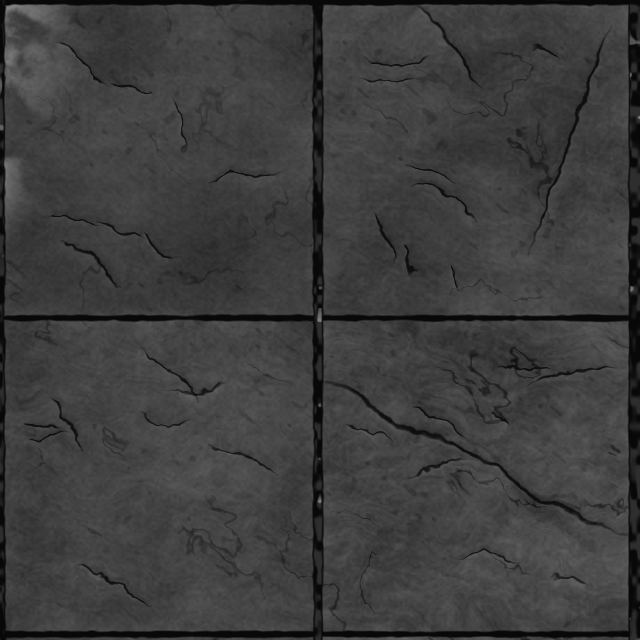
This texture is drawn by a Shadertoy shader. Its source:

```glsl
#define PITCH vec2(0.497, 0.494)
#define ORIGIN vec2(0.0, 0.009)
#define JOINT vec2(0.0090, 0.0042)
#define STONE_TONE 0.238
#define RELIEF 0.95
#define WARP 0.075
#define CRACKS 8
#define CRACK_WIDTH 0.0021
#define FISSURE_DEPTH 0.10
#define EDGE_WEAR 0.055
#define GRAIN 0.035

float hash(vec2 p) {
    return fract(sin(dot(p, vec2(127.1, 311.7))) * 43758.5453);
}

float noise(vec2 p) {
    vec2 i = floor(p), f = fract(p);
    f = f * f * (3.0 - 2.0 * f);
    return mix(mix(hash(i), hash(i + vec2(1, 0)), f.x),
               mix(hash(i + vec2(0, 1)), hash(i + vec2(1, 1)), f.x), f.y);
}

float fbm(vec2 p) {
    float sum = 0.0, amp = 0.5;
    for (int i = 0; i < 5; i++) {
        sum += amp * noise(p);
        p = mat2(1.6, 1.2, -1.2, 1.6) * p + 17.3;
        amp *= 0.5;
    }
    return sum;
}

// Axes along and across the falling grain of the slate
vec2 grainAxes(vec2 p) {
    return vec2(dot(p, vec2(0.77, -0.64)), dot(p, vec2(0.64, 0.77)));
}

// Dark tapering line with a shaded upper lip and a lit lower lip
float crack(vec2 p, vec2 a, vec2 b, float width, float px) {
    vec2 ab = b - a, ap = p - a;
    float t = clamp(dot(ap, ab) / dot(ab, ab), 0.0, 1.0);
    vec2 away = ap - ab * t;
    float dist = length(away);
    float body = smoothstep(0.0, 0.15, t) * smoothstep(1.0, 0.8, t);
    float w = width * mix(0.35, 1.0, body);
    float line = 1.0 - smoothstep(w * 0.3, w + px, dist);
    float lip = -sign(ab.x) * (ab.x * away.y - ab.y * away.x) / length(ab);
    float shade = body * exp(-dist / 0.008) * clamp(lip / 0.003, -1.0, 1.0);
    return shade * 0.05 - line * mix(0.06, 0.19, body);
}

// Randomly placed cracks, mostly following the grain
float tileCracks(vec2 p, vec2 cell, float px) {
    float shade = 0.0;
    for (int i = 0; i < CRACKS; i++) {
        vec2 seed = cell * 19.0 + float(i) * vec2(3.7, 7.3);
        vec2 mid = vec2(hash(seed), hash(seed + 1.7)) * 0.7 + 0.15;
        mid = ORIGIN + (cell + mid) * PITCH;
        float angle = mix(-1.15, 0.25, hash(seed + 4.1));
        float reach = mix(0.02, 0.065, hash(seed + 6.9));
        vec2 arm = reach * vec2(cos(angle), sin(angle));
        float width = CRACK_WIDTH * mix(0.4, 1.0, hash(seed + 9.2));
        shade += crack(p, mid - arm, mid + arm, width, px);
    }
    return shade;
}

void mainImage(out vec4 fragColor, in vec2 fragCoord) {
    vec2 uv = fragCoord / iResolution.xy;
    float px = 1.0 / iResolution.y;

    // Tile grid with slightly chipped edges
    vec2 grid = (uv - ORIGIN) / PITCH;
    vec2 cell = floor(grid);
    vec2 gap = (0.5 - abs(fract(grid) - 0.5)) * PITCH - JOINT;
    gap += (noise(uv * 24.0) - 0.5) * 0.0025 + (noise(uv * 90.0) - 0.5) * 0.0022;
    gap.x += 0.003 * (0.5 - smoothstep(0.94, 1.0, uv.x) * 1.6);
    float edge = min(gap.x, gap.y);
    float stoneMask = smoothstep(-px, px * 1.5, edge);

    // Cleft relief lit from the upper left
    vec2 warp = vec2(fbm(uv * 13.0), fbm(uv * 13.0 + 37.0)) - 0.48;
    vec2 bent = uv + warp * WARP;
    vec2 offset = cell * 5.3;
    vec2 scale = vec2(9.0, 17.0);
    vec2 lit = vec2(-0.0025, 0.0035);
    float slope = fbm(grainAxes(bent) * scale + offset)
                - fbm(grainAxes(bent + lit) * scale + offset);
    float rough = 0.55 + 0.3 * step(1.0, cell.x) + 0.3 * step(cell.y, 0.5);
    float stone = STONE_TONE + 0.022 * step(cell.y, 0.5) + 0.012 * step(1.0, cell.x);
    stone += slope * RELIEF * rough;
    stone += (fbm(uv * 6.0 + offset) - 0.48) * 0.16;
    stone += (noise(uv * 230.0) - 0.5) * GRAIN;

    // Broken hairline fissures and pits
    float vein = abs(fbm(grainAxes(bent) * vec2(6.0, 11.0) + offset + 8.0) - 0.48);
    float patches = smoothstep(0.5, 0.75, noise(uv * 12.0 + offset));
    stone -= FISSURE_DEPTH * rough * patches * (1.0 - smoothstep(0.0, 0.016, vein));
    float pits = smoothstep(0.8, 0.95, noise(grainAxes(uv).yx * vec2(95.0, 60.0)));
    stone -= 0.05 * pits * smoothstep(0.45, 0.7, noise(uv * 9.0 + 3.0));

    // Scattered cracks, then the long splits of the right-hand tiles
    stone += tileCracks(bent, cell, px);
    vec2 q = uv + warp * WARP * 0.6;
    stone += crack(q, vec2(0.49, 0.408), vec2(1.0, 0.147), CRACK_WIDTH * 1.7, px);
    stone += crack(q, vec2(0.95, 0.96), vec2(0.83, 0.61), CRACK_WIDTH, px);
    stone += crack(q, vec2(0.645, 0.985), vec2(0.75, 0.875), CRACK_WIDTH, px);
    vec2 hollow = grainAxes(bent - vec2(0.845, 0.215)) / vec2(0.06, 0.022);
    stone -= 0.09 * exp(-dot(hollow, hollow));

    // Worn rims and pale weathering on the upper left
    stone += EDGE_WEAR * exp(-max(edge, 0.0) / 0.009) * noise(uv * 45.0);
    float bloom = exp(-uv.x / 0.045) * smoothstep(0.58, 0.75, uv.y)
                + 0.6 * exp(-length(uv - vec2(0.04, 0.96)) / 0.06);
    stone += 0.25 * bloom * smoothstep(0.38, 0.65, fbm(uv * 18.0));
    stone = clamp(stone, 0.06, 0.5);

    // Black horizontal joints, gritty vertical ones with rare pale pebbles
    float grit = smoothstep(0.3, 0.8, noise(uv * vec2(110.0, 75.0)));
    float vertical = smoothstep(0.0, -0.004, gap.x);
    float joint = 0.03 + vertical * 0.15 * grit;
    joint += vertical * 0.3 * smoothstep(0.86, 0.95, noise(uv * 60.0 + 5.0));

    fragColor = vec4(vec3(mix(joint, stone, stoneMask)), 1.0);
}
```
